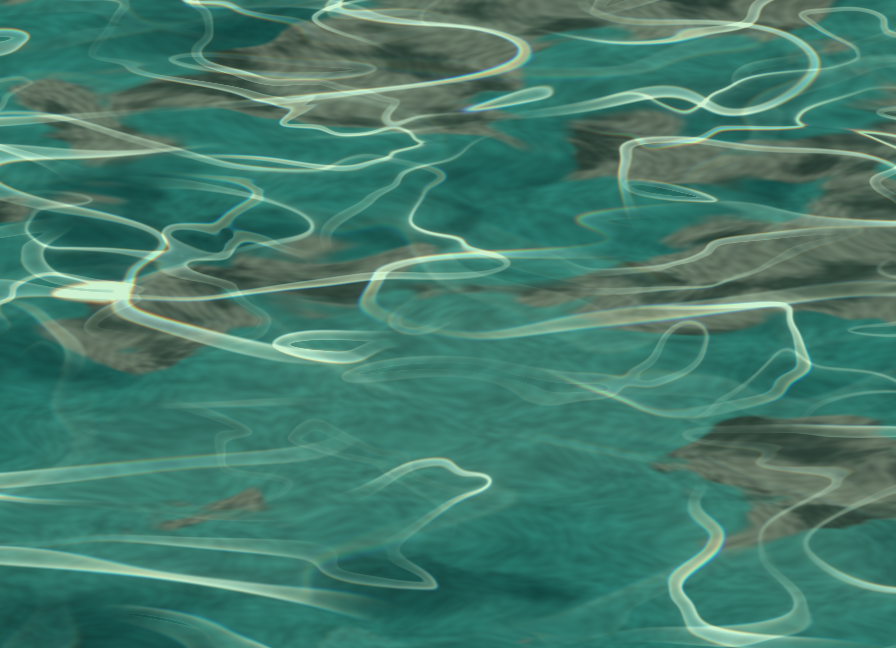
A Shadertoy shader for this texture:

```glsl
// Sunlit rippling water over a teal bed with smeared brown rock patches.
// Caustics are contours of warped gradient noise, turned into distances and
// shaded as folds: one crisp edge, one soft tail, split slightly by colour.

const vec3 DEEP_TEAL  = vec3(0.07, 0.30, 0.275);
const vec3 WATER_TEAL = vec3(0.145, 0.445, 0.40);
const vec3 HAZE_TEAL  = vec3(0.27, 0.515, 0.45);
const vec3 ROCK_DARK  = vec3(0.17, 0.23, 0.19);
const vec3 ROCK_BROWN = vec3(0.40, 0.44, 0.37);
const vec3 SUNLIGHT   = vec3(0.80, 0.95, 0.82);

float hash(vec2 p) {
    vec3 q = fract(p.xyx * vec3(0.1031, 0.1030, 0.0973));
    q += dot(q, q.yzx + 33.33);
    return fract((q.x + q.y) * q.z);
}

float cornerSlope(vec2 cell, vec2 offset) {
    float angle = 6.2832 * hash(cell);
    return dot(vec2(cos(angle), sin(angle)), offset);
}

// Gradient noise, roughly -0.7 to 0.7
float noise(vec2 p) {
    vec2 i = floor(p), f = p - i;
    vec2 u = f * f * f * (f * (f * 6.0 - 15.0) + 10.0);
    vec2 e = vec2(1.0, 0.0);
    float low  = mix(cornerSlope(i, f), cornerSlope(i + e.xy, f - e.xy), u.x);
    float high = mix(cornerSlope(i + e.yx, f - e.yx), cornerSlope(i + e.xx, f - e.xx), u.x);
    return mix(low, high, u.y);
}

float fbm(vec2 p) {
    float sum = 0.0, weight = 0.6;
    for (int i = 0; i < 4; i++) {
        sum += weight * noise(p);
        p = p * 2.03 + 13.7;
        weight *= 0.5;
    }
    return sum;
}

// Wave height, bent by a slower swell
float surface(vec2 p, vec2 freq, float seed) {
    vec2 q = p * freq + seed;
    q += 0.7 * vec2(noise(q * 0.7 + 31.3), noise(q * 0.7 + 57.9));
    return noise(q) + 0.2 * noise(q * 2.1 + 9.4);
}

// Approximate distance to a contour of the surface
float contour(vec2 p, vec2 freq, float seed, float level) {
    vec2 e = vec2(0.002, 0.0);
    float h = surface(p, freq, seed);
    vec2 slope = vec2(surface(p + e.xy, freq, seed), surface(p + e.yx, freq, seed)) - h;
    return (h - level) / (length(slope) / e.x + 1.0);
}

// Crisp on the negative side, fading on the positive side
vec3 fold(vec3 d, float width) {
    vec3 inside = max(d, 0.0);
    return smoothstep(-width, 0.6 * width, d)
         * (0.9 * exp(-inside / (1.3 * width)) + 0.16 * exp(-inside / (7.0 * width)));
}

// Two facing folds with a pale sheet between them
vec3 ribbon(float d, float thickness, float width, float spread) {
    vec3 shift = spread * vec3(1.0, 0.0, -1.0);
    float sheet = smoothstep(-width, width, d) * smoothstep(-width, width, thickness - d);
    return fold(d + shift, width) + 0.55 * fold(thickness - d + shift, width) + 0.13 * sheet;
}

vec3 causticLayer(vec2 p, vec2 freq, float seed, float level, float width) {
    float d = contour(p, freq, seed, level);
    float swell = noise(p * vec2(2.1, 4.1) + seed * 1.7);
    float thickness = width * (4.0 + 12.0 * swell);
    float spread = width * 1.6 * noise(p * vec2(3.0, 6.0) + seed + 40.0);
    float strength = smoothstep(-0.35, 0.4, noise(p * vec2(2.6, 5.0) + seed + 71.0));
    return strength * ribbon(d, max(thickness, width), width, spread);
}

// Small filled glints around the wave crests
vec3 glints(vec2 p, vec2 freq, float seed) {
    float d = contour(p, freq, seed, 0.56);
    return smoothstep(-0.003, 0.005, d + vec3(0.002, 0.0, -0.001));
}

vec3 waterBed(vec2 p) {
    float shade = fbm(p * vec2(2.2, 5.5) + 5.2);
    vec3 color = mix(DEEP_TEAL, WATER_TEAL, smoothstep(-0.3, 0.03, shade));
    float haze = smoothstep(-0.15, 0.4, noise(p * vec2(1.3, 3.0) + 22.6) + 0.35 * (0.5 - p.y));
    color = mix(color, HAZE_TEAL, 0.6 * haze);
    float streaks = noise(p * vec2(14.0, 50.0) + 3.0 * shade) + 0.8 * noise(p * vec2(45.0, 95.0));
    return color * (1.0 + 0.16 * streaks);
}

vec3 rockBed(vec2 p) {
    float mottle = fbm(p * vec2(5.0, 17.0) + 61.0);
    vec3 color = mix(ROCK_DARK, ROCK_BROWN, smoothstep(-0.25, 0.06, mottle));
    return color * (1.0 + 0.22 * noise(p * vec2(55.0, 95.0)));
}

void mainImage(out vec4 fragColor, in vec2 fragCoord) {
    vec2 p = fragCoord / iResolution.y;
    vec2 ripple = vec2(p.x, p.y * (0.85 + 0.25 * p.y));

    // Bed smeared sideways by the moving surface
    vec2 bent = p + vec2(0.09, 0.025) * vec2(noise(p * vec2(4.0, 15.0)), noise(p * vec2(5.0, 12.0) + 8.0));
    float rockField = fbm(bent * vec2(1.9, 6.2) + 44.0) + 0.34 * (p.y - 0.6) + 0.12 * (p.x - 0.7);
    vec3 color = mix(waterBed(bent), rockBed(bent), 0.88 * smoothstep(0.05, 0.13, rockField));

    // Long bands, loops, small loops in the distance, then faint veils
    vec3 light = 0.85 * causticLayer(ripple, vec2(1.3, 4.9), 3.7, 0.0, 0.0031);
    light += 0.85 * causticLayer(ripple, vec2(2.5, 7.2), 19.2, 0.12, 0.0029);
    light += 0.7 * smoothstep(0.1, 0.8, p.y) * causticLayer(ripple, vec2(4.2, 10.5), 83.5, 0.1, 0.0026);
    light += 0.18 * causticLayer(ripple, vec2(1.9, 5.4), 52.8, 0.0, 0.006);
    light += 0.75 * glints(ripple, vec2(2.9, 8.0), 37.1);

    color = mix(color, SUNLIGHT, clamp(light, 0.0, 1.0));
    fragColor = vec4(color, 1.0);
}
```
